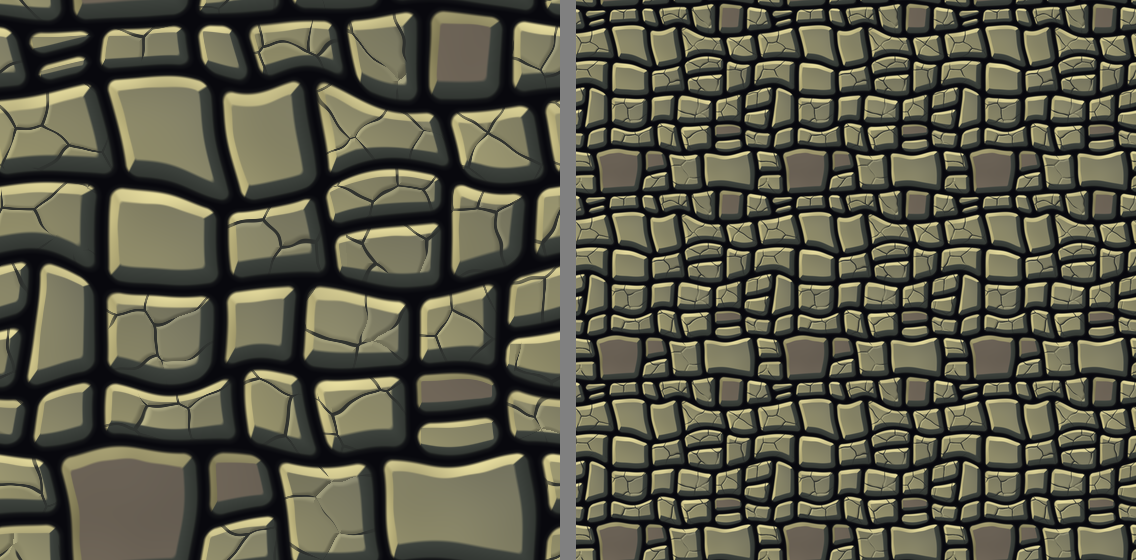
Left, the tile; right, the same tile 3 across and 3 down.
A WebGL 2 fragment shader for this texture:

```glsl
#version 300 es
precision highp float;
// Bevelled cobblestones in wavy rows, lit from the upper left, over dark joints.
// Rows and columns have jittered borders; the four border distances give outline
// and bevels, and local Voronoi edges give the cracks. Everything wraps.
uniform vec2 u_resolution;
out vec4 fragColor;

vec2 hash2(vec2 p) {
  vec2 q = vec2(dot(p, vec2(127.1, 311.7)), dot(p, vec2(269.5, 183.3)));
  return fract(sin(q) * 43758.5);
}

float gradientAt(vec2 cell, vec2 offset, vec2 period) {
  float angle = 6.2832 * hash2(mod(cell, period) + 7.3).x;
  return dot(vec2(cos(angle), sin(angle)), offset);
}

// Gradient noise that repeats after a whole period
float noise(vec2 p, vec2 period) {
  vec2 i = floor(p), f = p - i, e = vec2(1, 0);
  vec2 u = f * f * f * (f * (f * 6.0 - 15.0) + 10.0);
  return mix(
    mix(gradientAt(i, f, period), gradientAt(i + e, f - e, period), u.x),
    mix(gradientAt(i + e.yx, f - e.yx, period), gradientAt(i + 1.0, f - 1.0, period), u.x), u.y);
}

float rowBorder(float row, float x) {
  return row + 0.5 * noise(vec2(x * 4.0, row + 0.5), vec2(4, 6));
}

float columnBorder(float column, float count, float row, float lean) {
  vec2 h = hash2(vec2(mod(column, count), row + 20.0)) - 0.5;
  return column + 0.5 * h.x + 0.45 * h.y * lean;
}

float smoothMin(float a, float b, float k) {
  float h = max(k - abs(a - b), 0.0) / k;
  return min(a, b) - h * h * k * 0.25;
}

// Distance to the nearest Voronoi edge, direction across it, plate tone
vec4 cracks(vec2 p) {
  vec2 cell = floor(p), nearest = vec2(0), home = cell;
  float best = 9.0;
  for (int k = 0; k < 9; k++) {
    vec2 c = cell + vec2(k % 3 - 1, k / 3 - 1);
    vec2 toSite = c + 0.1 + 0.8 * hash2(c) - p;
    if (dot(toSite, toSite) < best) {
      best = dot(toSite, toSite);
      nearest = toSite;
      home = c;
    }
  }
  vec3 edge = vec3(9, 0, 1);
  for (int k = 0; k < 25; k++) {
    vec2 c = home + vec2(k % 5 - 2, k / 5 - 2);
    vec2 toSite = c + 0.1 + 0.8 * hash2(c) - p, across = toSite - nearest;
    if (dot(across, across) > 0.0001) {
      across = normalize(across);
      float d = dot(0.5 * (toSite + nearest), across);
      if (d < edge.x) edge = vec3(d, across);
    }
  }
  return vec4(edge, hash2(home + 3.0).x);
}

void main() {
  vec2 uv = gl_FragCoord.xy / u_resolution;
  float px = 1.0 / u_resolution.y;
  vec2 p = uv + 0.022 * vec2(noise(uv * 5.0, vec2(5)), noise(uv * 5.0 + 2.5, vec2(5)));

  // Find the row, then the stone within it
  float y = p.y * 6.0, row = floor(y);
  if (y < rowBorder(row, p.x)) row -= 1.0;
  else if (y > rowBorder(row + 1.0, p.x)) row += 1.0;
  float low = rowBorder(row, p.x), high = rowBorder(row + 1.0, p.x);
  float lean = (y - low) / (high - low) - 0.5, rowId = mod(row, 6.0);
  vec2 rowHash = hash2(vec2(rowId, 41.0));
  float count = 5.0 + floor(rowHash.x * 2.9);
  float x = p.x * count + rowHash.y, column = floor(x);
  if (x < columnBorder(column, count, rowId, lean)) column -= 1.0;
  else if (x > columnBorder(column + 1.0, count, rowId, lean)) column += 1.0;
  float left = columnBorder(column, count, rowId, lean);
  float right = columnBorder(column + 1.0, count, rowId, lean);

  // Some stones are split into two small ones
  vec2 id = vec2(mod(column, count), rowId);
  if (hash2(id + 60.0).x > 0.87) {
    float middle = mix(low, high, 0.5 + 0.15 * (x - left - 0.5));
    if (y > middle) { low = middle; id += 0.5; }
    else high = middle;
  }
  vec2 kind = hash2(id + 90.0), tint = hash2(id + 130.0);
  vec2 size = vec2((right - left) / count, (high - low) / 6.0);
  vec2 fromLow = vec2((x - left) / count, (y - low) / 6.0) - 0.009;
  vec2 fromHigh = vec2((right - x) / count, (high - y) / 6.0) - 0.009;

  // Rounded outline
  float radius = 0.018 + 0.012 * tint.y;
  vec2 corner = radius - min(fromLow, fromHigh);
  float inside = radius - length(max(corner, 0.0)) - min(max(corner.x, corner.y), 0.0);
  float stone = smoothstep(-px, 0.003 + px, inside);

  // Bevels: left and top lit, right and bottom in shade
  float scale = clamp(min(size.x, size.y) / 0.14, 0.5, 1.1);
  float wobble = 1.0 + 0.25 * noise(uv * 16.0, vec2(16));
  float leftT = fromLow.x / (0.016 * scale * wobble), topT = fromHigh.y / (0.021 * scale * wobble);
  float lit = smoothMin(leftT, topT, 0.3);
  float shade = smoothMin(fromHigh.x / (0.024 * scale), fromLow.y / (0.031 * scale), 0.3);
  float depth = smoothMin(lit, shade, 0.25);
  bool brown = kind.x < 0.2;
  vec3 light = mix(vec3(0.80, 0.76, 0.53), vec3(0.89, 0.85, 0.61), smoothstep(-0.3, 0.3, leftT - topT));
  light *= (brown ? 0.73 : 1.0) * (0.97 + 0.2 * noise(uv * 9.0, vec2(9)) - 0.1 * clamp(lit, 0.0, 1.0));
  vec3 dark = vec3(0.23, 0.25, 0.23) * (0.82 + 0.25 * clamp(shade, 0.0, 1.0));
  vec3 bevel = mix(dark, light, smoothstep(-0.12, 0.12, shade - lit));

  // Face, with a soft gradient and cracked plates
  float glow = 0.5 + 0.5 * (fromHigh.x / size.x - fromLow.y / size.y) + 0.5 * (tint.x - 0.5);
  vec3 face = mix(vec3(0.46, 0.455, 0.375), vec3(0.61, 0.59, 0.43), clamp(glow, 0.0, 1.0));
  if (brown) face = mix(vec3(0.39, 0.36, 0.32), vec3(0.44, 0.40, 0.345), clamp(glow, 0.0, 1.0));
  face *= 1.0 + 0.07 * noise(uv * 7.0, vec2(7));
  vec2 bend = vec2(noise(uv * 18.0, vec2(18)), noise(uv * 18.0 + 9.5, vec2(18)));
  vec4 crack = cracks(fromLow * 10.5 + 0.16 * bend + floor(kind * 50.0) + tint);
  float cracked = brown || kind.x > 0.85 || size.y < 0.09 ? 0.0 : 1.0;
  float thickness = 0.026 * smoothstep(-0.35, 0.0, noise(uv * 11.0, vec2(11)));
  float facing = dot(crack.yz, vec2(-0.6, 0.8));
  face *= 1.0 + cracked * (0.1 * (crack.w - 0.5) + 0.24 * facing * smoothstep(0.11, 0.03, crack.x));

  vec3 color = mix(bevel, face, smoothstep(0.86, 1.06, depth));
  float blur = 10.5 * px;
  float line = cracked * smoothstep(thickness + 0.5 * blur, thickness - 0.5 * blur, crack.x);
  line *= smoothstep(0.0, 0.012, thickness) * mix(0.6, 0.95, smoothstep(0.5, 1.0, depth));
  color = mix(color, vec3(0.17, 0.18, 0.17), line);

  // Joints, and a darker rim where stones sink into them
  color *= mix(0.72, 1.0, smoothstep(0.0, 0.006, inside));
  vec3 joint = mix(vec3(0.03, 0.03, 0.05), vec3(0.065, 0.068, 0.08), smoothstep(-0.009, 0.0, inside));
  fragColor = vec4(mix(joint, color, stone), 1);
}
```
